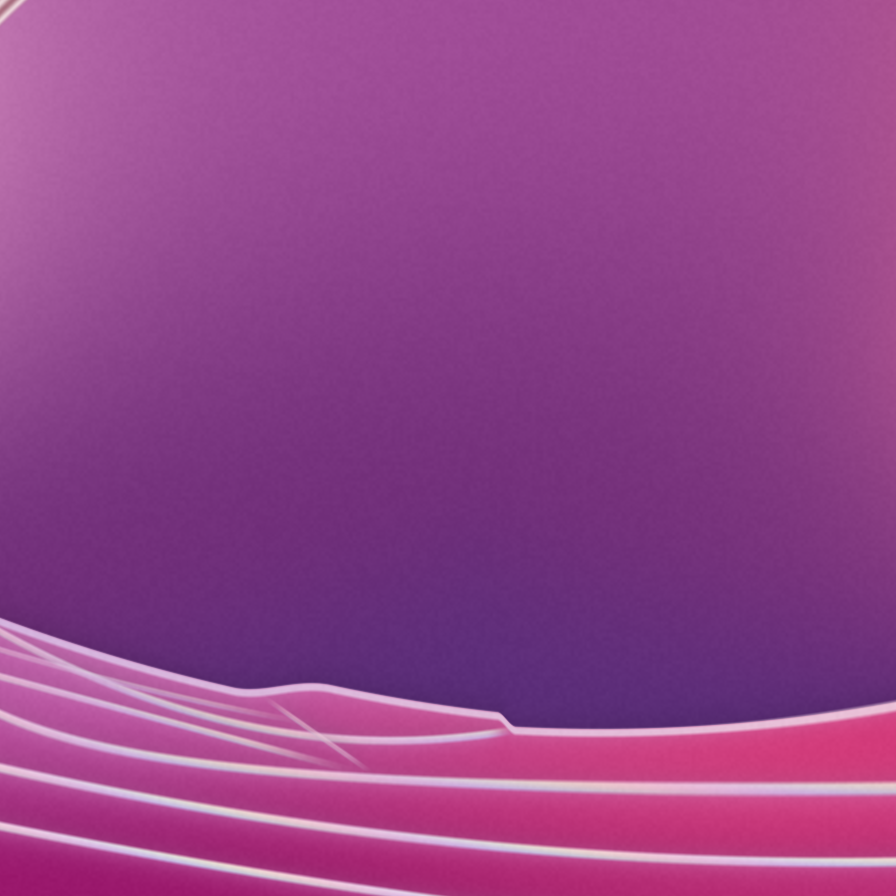
Give the GLSL for this background, as a Shadertoy shader.

```glsl
// A violet dusk gradient above a magenta sheet with glossy, curved strands.
// The strands are polynomial height curves; their signed vertical distance
// drives the pale core, the soft halo and the shadow along each upper side.

float hash(vec2 cell) {
    vec3 q = fract(vec3(cell.xyx) * 0.1031);
    q += dot(q, q.yzx + 33.33);
    return fract((q.x + q.y) * q.z);
}

float valueNoise(vec2 p) {
    vec2 cell = floor(p), f = fract(p);
    f = f * f * (3.0 - 2.0 * f);
    return mix(mix(hash(cell), hash(cell + vec2(1, 0)), f.x),
               mix(hash(cell + vec2(0, 1)), hash(cell + 1.0), f.x), f.y);
}

float curve(float x, float a, float b, float c) {
    return a + x * (b + x * c);
}

// Rim of the sheet, with a raised fold left of the middle
float rimHeight(float x) {
    float fold = smoothstep(0.26, 0.37, x) * (1.0 - smoothstep(0.555, 0.576, x));
    return curve(x, 0.310, -0.370, 0.276) + 0.024 * fold * (1.0 - 2.0 * (x - 0.37));
}

vec3 dusk(vec2 p) {
    vec3 col = mix(vec3(0.36, 0.18, 0.48), vec3(0.44, 0.18, 0.475),
                   smoothstep(0.22, 0.50, p.y + 0.25 * abs(p.x - 0.53)));
    col = mix(col, vec3(0.62, 0.29, 0.59), smoothstep(0.40, 1.03, p.y));
    float leftGlow = exp(-5.0 * p.x) * smoothstep(0.30, 0.95, p.y);
    float rightGlow = exp(-6.0 * (1.0 - p.x)) * smoothstep(0.18, 0.65, p.y);
    col = mix(col, vec3(0.77, 0.48, 0.70), 0.85 * leftGlow);
    return mix(col, vec3(0.69, 0.33, 0.56), 0.75 * rightGlow);
}

vec3 sheet(vec2 p) {
    vec3 left = mix(vec3(0.60, 0.09, 0.42), vec3(0.75, 0.36, 0.66), smoothstep(0.0, 0.27, p.y));
    vec3 right = mix(vec3(0.73, 0.17, 0.45), vec3(0.83, 0.22, 0.47), smoothstep(0.0, 0.14, p.y));
    return mix(left, right, smoothstep(0.05, 0.95, p.x));
}

// d is the height above the strand's centre line
vec3 strand(vec3 col, float d, float width, float strength, float x) {
    float pixel = 1.0 / iResolution.y;
    float shadow = smoothstep(-width, width, d) * exp(-max(d, 0.0) / 0.014);
    col *= 1.0 - 0.17 * strength * shadow;
    float halo = exp(-abs(d + 0.4 * width) / (1.7 * width));
    col = mix(col, vec3(0.80, 0.50, 0.73), 0.55 * strength * halo);
    float core = 1.0 - smoothstep(0.35 * width, width + pixel, abs(d));
    vec3 sheen = mix(vec3(0.78, 0.72, 0.86), vec3(0.93, 0.87, 0.89),
                     smoothstep(-width, 0.6 * width, d));
    sheen += 0.04 * cos(vec3(0.0, 2.1, 4.2) + 17.0 * x + 1.5 * d / width);
    return mix(col, sheen, core * strength);
}

void mainImage(out vec4 fragColor, in vec2 fragCoord) {
    vec2 p = fragCoord / iResolution.xy;
    float x = p.x, pixel = 1.0 / iResolution.y;
    float rim = p.y - rimHeight(x);

    // Sheet under the dusk, with a dark seam just above the rim
    vec3 sky = dusk(p);
    sky *= 1.0 - 0.12 * exp(-max(rim, 0.0) / 0.018);
    vec3 col = sheet(p);

    // Short strands that gather into the fold
    float joined = 1.0 - smoothstep(0.54, 0.58, x);
    float under = p.y - curve(x, 0.295, -0.556, 0.635);
    col = strand(col, under, 0.0055, 0.85 * joined, x);
    float middle = p.y - curve(x, 0.245, -0.270, 0.010);
    col = strand(col, middle, 0.005, 0.75 * (1.0 - smoothstep(0.27, 0.41, x)), x);
    float inner = p.y - curve(x, 0.275, -0.300, 0.180);
    col = strand(col, inner, 0.004, 0.45 * (1.0 - smoothstep(0.22, 0.36, x)), x);
    float crossing = p.y - (0.225 - 0.70 * (x - 0.29));
    float crossSpan = smoothstep(0.29, 0.33, x) * (1.0 - smoothstep(0.38, 0.42, x));
    col = strand(col, crossing, 0.004, 0.5 * crossSpan, x);

    // Long strands that sweep across the sheet
    float upper = p.y - curve(x, 0.158, -0.090, 0.052) - 0.045 * exp(-8.0 * x);
    col = strand(col, upper, mix(0.0065, 0.0095, smoothstep(0.4, 0.85, x)), 0.85, x);
    col = strand(col, p.y - curve(x, 0.143, -0.225, 0.120), 0.0065, 0.92, x);
    col = strand(col, p.y - curve(x, 0.078, -0.200, 0.065), 0.006, 0.95, x);

    // Rim, drawn over the boundary
    col = mix(col, sky, smoothstep(-pixel, pixel, rim));
    float rimWidth = mix(0.0055, 0.0075, smoothstep(0.75, 1.0, x));
    float rimCore = 1.0 - smoothstep(0.3 * rimWidth, rimWidth + pixel, abs(rim + 0.004));
    float rimHalo = exp(-max(-rim, 0.0) / 0.012) * (1.0 - smoothstep(-pixel, pixel, rim));
    col = mix(col, vec3(0.82, 0.55, 0.76), 0.6 * rimHalo);
    col = mix(col, mix(vec3(0.84, 0.73, 0.89), vec3(0.93, 0.80, 0.87), x), 0.9 * rimCore);

    // Curved bands in the upper left corner
    float corner = length(p - vec2(0.55, 0.42)) - 0.782;
    float band = smoothstep(-0.006, 0.001, corner);
    vec3 bandColor = mix(vec3(0.92, 0.83, 0.85), vec3(0.66, 0.43, 0.50),
                         0.5 - 0.5 * cos(corner * 420.0));
    col = mix(col, bandColor, band * (1.0 - smoothstep(0.25, 0.35, x)));

    // Fine grain
    float grain = valueNoise(p * 230.0) + 0.5 * valueNoise(p * 410.0 + 7.0) - 0.75;
    col += 0.016 * grain;
    fragColor = vec4(clamp(col, 0.0, 1.0), 1.0);
}
```
